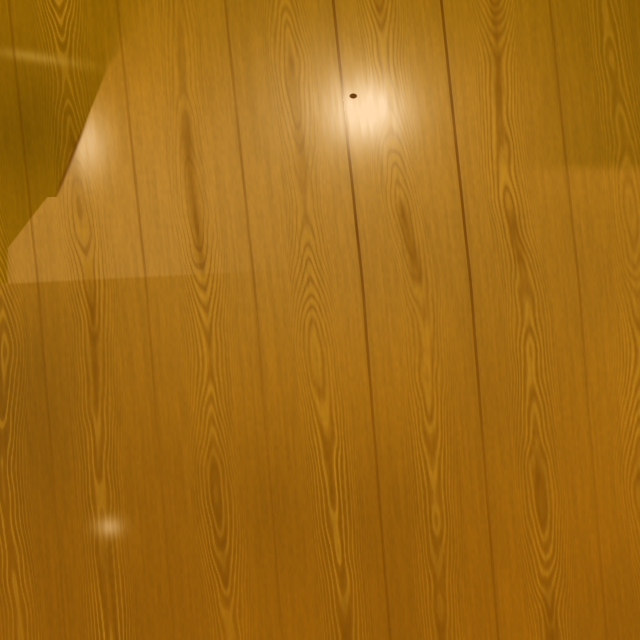
Give the GLSL for this texture, as a Shadertoy shader.

```glsl
// Slanted wooden planks with cathedral grain, lamp reflections and a soft shadow at the left.

const float PLANK_WIDTH = 0.169;
const float SEAM_START = 0.521;      // seam position along the top border
const float SEAM_WIDTH = 0.0021;
const float GRAIN_SPREAD = 0.030;    // half width of the figured band
const float RING_SPACING = 0.0125;
const float RING_VARIATION = 9.0;

const vec3 WOOD_LOW = vec3(0.59, 0.36, 0.035);
const vec3 WOOD_HIGH = vec3(0.66, 0.44, 0.085);
const vec3 OLIVE = vec3(0.57, 0.385, 0.015);
const vec3 GRAIN_LIGHT = vec3(0.74, 0.52, 0.11);
const vec3 GRAIN_DARK = vec3(0.47, 0.27, 0.015);
const vec3 SEAM_COLOR = vec3(0.36, 0.17, 0.01);
const vec3 SHEEN = vec3(0.74, 0.53, 0.22);
const vec3 LAMP = vec3(1.0, 0.86, 0.68);

float hash(vec2 p) {
    p = fract(p * vec2(0.1031, 0.1137));
    p += dot(p, p.yx + 33.33);
    return fract((p.x + p.y) * p.x * 17.3);
}

float noise(vec2 p) {
    vec2 i = floor(p), f = fract(p);
    f = f * f * (3.0 - 2.0 * f);
    return mix(mix(hash(i), hash(i + vec2(1, 0)), f.x),
               mix(hash(i + vec2(0, 1)), hash(i + vec2(1, 1)), f.x), f.y);
}

float blob(vec2 p, vec2 center, vec2 radius) {
    vec2 d = (p - center) / radius;
    return exp(-dot(d, d));
}

// Broad color of the varnished floor, before grain and lamps
vec3 floorTone(vec2 p) {
    vec3 color = mix(WOOD_LOW, WOOD_HIGH, smoothstep(0.0, 0.75, p.y));
    color = mix(color, OLIVE, 0.7 * smoothstep(0.80, 1.05, p.y));
    color = mix(color, OLIVE * 0.9, 0.75 * smoothstep(0.72, 1.0, p.x) * smoothstep(0.725, 0.75, p.y));
    color = mix(color, SHEEN, 0.65 * blob(p, vec2(0.50, 0.72), vec2(0.27, 0.24)));
    color *= 1.0 - 0.13 * blob(p, vec2(0.0, 0.33), vec2(0.22, 0.28));
    return color * (0.95 + 0.1 * noise(p * 5.0 + 20.0));
}

// Ring contours around a ridge that rises and falls along the plank
vec3 addGrain(vec3 color, float across, float along, float id) {
    float seed = id * 17.0 + 80.0;
    float c = across - 0.024 * (noise(vec2(along * 4.0, seed)) - 0.5)
                     - 0.03 * (hash(vec2(seed, 5.0)) - 0.5);
    float ridge = RING_VARIATION * noise(vec2(along * 4.5, seed + 40.0));
    float warp = 0.9 * noise(vec2(c * 70.0 + seed, along * 22.0));
    float rings = ridge + warp - pow(abs(c) / RING_SPACING, 1.6);
    float wave = sin(6.2832 * rings) * (1.0 - smoothstep(0.3, 0.8, fwidth(rings)));
    float band = exp(-pow(c / GRAIN_SPREAD, 2.0));
    float strength = band * (0.35 + 0.65 * noise(vec2(along * 7.0, seed + 9.0)));
    color = mix(color, GRAIN_LIGHT, 0.62 * strength * smoothstep(0.0, 1.0, wave));
    color = mix(color, GRAIN_DARK, 0.38 * strength * smoothstep(0.1, 1.0, -wave));
    float core = exp(-pow(c / 0.009, 2.0)) * smoothstep(0.5, 0.85, noise(vec2(along * 8.0, seed + 3.0)));
    color = mix(color, GRAIN_DARK, 0.45 * core);
    // Fine fibers and pores
    float fiber = noise(vec2(across * 260.0 + seed, along * 14.0)) - 0.5;
    float pores = noise(vec2(across * 330.0 + seed, along * 130.0)) - 0.5;
    return color * (1.0 + 0.07 * fiber + 0.05 * pores);
}

vec3 addSeam(vec3 color, float slot, float along) {
    float index = floor(slot + 0.5);
    float dist = abs(slot - index) * PLANK_WIDTH;
    float bold = exp(-pow((index - 0.5) / 0.75, 2.0));
    float strength = mix(0.28, 1.0, bold) * mix(0.4, 1.0, smoothstep(0.2, 0.7, along));
    strength *= 0.75 + 0.25 * noise(vec2(along * 25.0, index + 60.0));
    float line = 1.0 - smoothstep(SEAM_WIDTH * 0.4, SEAM_WIDTH * 1.6, dist);
    color *= 1.0 - 0.08 * strength * exp(-dist / 0.006);
    return mix(color, SEAM_COLOR, 0.85 * line * strength);
}

void mainImage(out vec4 fragColor, in vec2 fragCoord) {
    vec2 p = fragCoord / iResolution.xy;

    // Plank coordinates follow the slight lean of the boards
    float depth = 1.0 - p.y;
    float lean = 0.108 * depth - 0.02 * depth * depth;
    float wobble = 0.003 * (noise(vec2(p.y * 9.0, 3.0)) - 0.5);
    float slot = (p.x - lean - SEAM_START + wobble) / PLANK_WIDTH;
    float across = (fract(slot) - 0.5) * PLANK_WIDTH;

    // Shadow border at the left and the lower limit of the reflection
    float border = p.y > 0.692 ? 0.0885 + 0.396 * (p.y - 0.694) : 0.0104 + 0.77 * (p.y - 0.61);
    float aboveLedge = smoothstep(-0.003, 0.003, p.y - 0.556 - 0.05 * p.x);
    float blur = mix(0.0025, 0.05, smoothstep(0.87, 1.0, p.y));
    float shadow = aboveLedge * (1.0 - smoothstep(-blur, blur, p.x - max(border, 0.012)));

    vec3 color = floorTone(p);
    float panel = aboveLedge * (1.0 - smoothstep(0.22, 0.52, p.x)) * (1.0 - smoothstep(0.70, 0.93, p.y));
    color = mix(color, SHEEN, 0.55 * panel);
    vec3 shade = OLIVE * (1.0 - 0.15 * blob(p, vec2(0.04, 0.80), vec2(0.12, 0.10)));
    shade += 0.12 * blob(p, vec2(0.06, 0.91 - 0.15 * (p.x - 0.06)), vec2(0.07, 0.009));
    color = mix(color, shade, shadow);
    color = addGrain(color, across, p.y, floor(slot));
    color = addSeam(color, slot, p.y);

    // Lamp reflections
    float lamp = 0.75 * blob(p, vec2(0.575, 0.825), vec2(0.062, 0.055))
               + 0.36 * blob(p, vec2(0.55, 0.835), vec2(0.13, 0.10));
    lamp += 0.6 * (1.0 - shadow) * blob(p, vec2(0.135, 0.775), vec2(0.037, 0.055));
    lamp += 0.42 * blob(p, vec2(0.17, 0.177), vec2(0.022, 0.016));
    lamp *= 0.88 + 0.24 * noise(vec2(across * 220.0, p.y * 25.0));
    color = mix(color, LAMP, clamp(lamp, 0.0, 1.0));

    // Dark rim of the shadow and a small speck
    float rim = exp(-pow((p.x - border) / 0.003, 2.0)) * smoothstep(0.68, 0.72, p.y) * (1.0 - smoothstep(0.78, 0.83, p.y));
    color = mix(color, SEAM_COLOR, 0.5 * rim);
    float speck = length((p - vec2(0.552, 0.85)) / vec2(0.0062, 0.0042));
    color = mix(color, SEAM_COLOR, 0.9 * (1.0 - smoothstep(0.6, 1.2, speck)));
    fragColor = vec4(color, 1.0);
}
```
